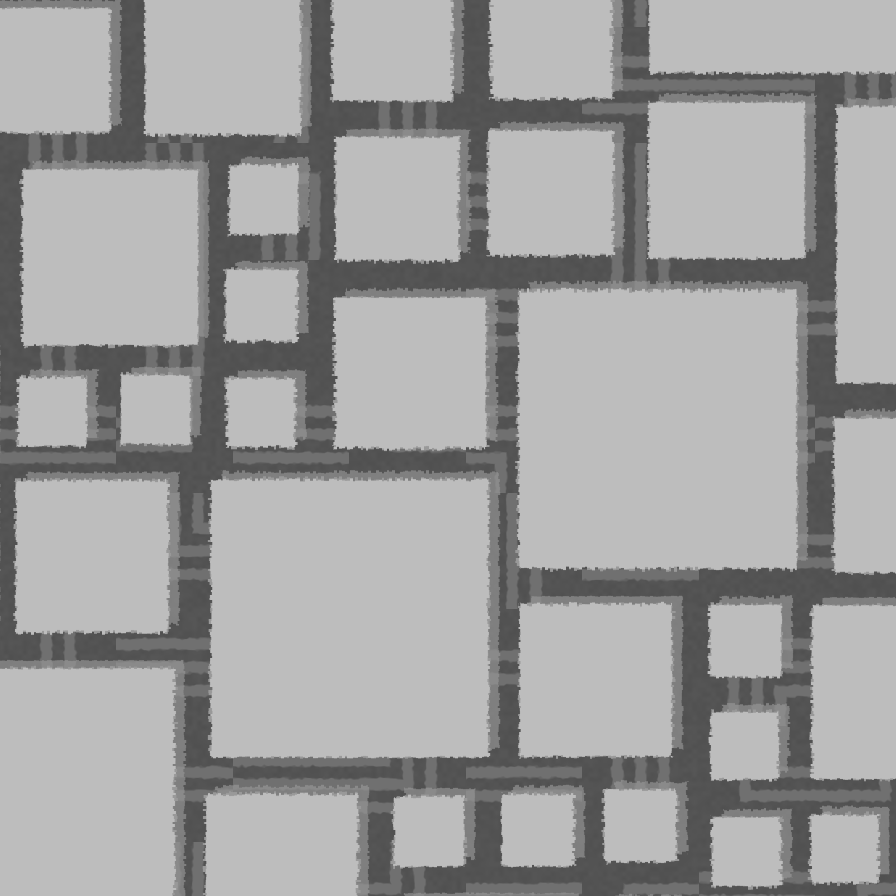
This pattern is drawn by a three.js fragment shader. Its source:

```glsl
// Pale ragged squares with offset shadows over a dark board of circuit traces.
// A two-size square tiling, with some tiles split further, places the squares;
// a grid of straight and elbow bundles draws the traces in the gaps.
varying vec2 vUv;

const vec3 GROUND = vec3(0.325);
const vec3 TRACE = vec3(0.44);
const vec3 VEIL = vec3(0.60);
const vec3 PALE = vec3(0.74);
const float BIG = 0.35;
const float SMALL = 0.21;

struct Tile { vec2 origin; float size; vec2 id; };

float hash(vec2 p) {
  return fract(sin(dot(p, vec2(127.1, 311.7))) * 43758.5);
}

float valueNoise(vec2 p) {
  vec2 i = floor(p), f = fract(p);
  f = f * f * (3.0 - 2.0 * f);
  float low = mix(hash(i), hash(i + vec2(1.0, 0.0)), f.x);
  float high = mix(hash(i + vec2(0.0, 1.0)), hash(i + 1.0), f.x);
  return mix(low, high, f.y);
}

bool inside(vec2 q, float size) {
  return min(q.x, q.y) >= 0.0 && max(q.x, q.y) < size;
}

// Splits a tile into four equal squares, or one of two thirds and five of one.
Tile splitTile(Tile tile, vec2 p) {
  float choice = hash(tile.id + 3.7);
  if (choice > 0.53) return tile;
  float parts = choice < 0.28 ? 2.0 : 3.0;
  float unit = tile.size / parts;
  vec2 flip = step(0.5, vec2(hash(tile.id + 8.1), hash(tile.id + 5.3)));
  vec2 q = (p - tile.origin) / unit;
  q = mix(q, parts - q, flip);
  bool wide = parts > 2.5 && max(q.x, q.y) < 2.0;
  float span = wide ? 2.0 : 1.0;
  vec2 corner = wide ? vec2(0.0) : floor(q);
  vec2 start = mix(corner, parts - corner - span, flip);
  return Tile(tile.origin + start * unit, span * unit, tile.id + 0.13 * (corner + span));
}

// Finds the square of the two-size tiling that holds p.
Tile findTile(vec2 p) {
  vec2 u = vec2(BIG, SMALL), v = vec2(-SMALL, BIG);
  vec2 base = floor(vec2(dot(p, u), dot(p, v)) / dot(u, u));
  Tile tile = Tile(p, SMALL, base);
  for (int j = -1; j <= 1; j++) {
    for (int i = -1; i <= 1; i++) {
      vec2 cell = base + vec2(float(i), float(j));
      vec2 corner = cell.x * u + cell.y * v;
      vec2 side = corner + vec2(BIG, 0.0);
      if (inside(p - corner, BIG)) tile = splitTile(Tile(corner, BIG, cell), p);
      else if (inside(p - side, SMALL)) tile = Tile(side, SMALL, cell + 0.57);
    }
  }
  return tile;
}

// Blocky edge displacement; each edge gets its own roughness.
float tooth(float along, float seed, float depth) {
  float rough = mix(0.25, 1.0, hash(vec2(seed, 2.3)));
  return (hash(vec2(floor(along * 340.0), seed)) - 0.5) * depth * rough;
}

float roughBox(vec2 p, vec2 low, vec2 high, float seed, float depth) {
  vec2 a = low + vec2(tooth(p.y, seed, depth), tooth(p.x, seed + 1.7, depth));
  vec2 b = high + vec2(tooth(p.y, seed + 3.1, depth), tooth(p.x, seed + 4.9, depth));
  vec2 d = min(p - a, b - p);
  return smoothstep(-0.0008, 0.0008, min(d.x, d.y));
}

// Bundles of two or three lines that run straight or turn a square corner.
float traces(vec2 p, float cellSize, float spacing, float width) {
  vec2 cell = floor(p / cellSize);
  vec2 q = fract(p / cellSize);
  float kind = hash(cell + 21.4);
  vec2 flip = step(0.5, vec2(hash(cell + 6.2), hash(cell + 9.8)));
  vec2 turned = mix(q, 1.0 - q, flip);
  float across = kind < 0.36 ? q.x : (kind < 0.60 ? q.y : max(turned.x, turned.y));
  float t = (across - 0.5) * cellSize;
  float lines = hash(cell + 14.6) < 0.5 ? 2.0 : 3.0;
  float shift = lines > 2.5 ? 0.0 : 0.5;
  float nearest = clamp(floor(t / spacing + shift + 0.5), -1.0 + 2.0 * shift - shift * 2.0 + shift * 2.0, 1.0);
  float d = abs(t - (nearest - shift) * spacing) - 0.5 * width;
  d += (valueNoise(p * 240.0) - 0.5) * 0.003;
  return (1.0 - smoothstep(-0.0015, 0.0015, d)) * step(kind, 0.92);
}

void main() {
  // Board with faint grain and traces
  vec2 p = vUv + vec2(0.13, 0.07);
  vec3 color = GROUND + (valueNoise(p * 190.0) - 0.5) * 0.025;
  color = mix(color, TRACE, traces(p, 0.13, 0.026, 0.0125));

  // Square placed loosely inside its tile; a few small ones are left out
  Tile tile = findTile(p);
  float seed = hash(tile.id) * 90.0;
  vec2 jitter = vec2(hash(tile.id + 1.9), hash(tile.id + 7.4));
  vec2 low = tile.origin + 0.008 + 0.008 * jitter;
  vec2 high = low + tile.size - 0.036 - 0.006 * hash(tile.id + 4.2);
  float shown = tile.size < 0.2 ? step(0.06, hash(tile.id + 11.3)) : 1.0;

  // Translucent shadow, frayed rim, then the flat face
  vec2 offset = vec2(0.0120, 0.0090);
  float shadow = roughBox(p, low + offset, high + offset, seed + 20.0, 0.005);
  float rim = roughBox(p, low - 0.0004, high + 0.0008, seed + 40.0, 0.008);
  float face = roughBox(p, low, high, seed, 0.006);
  color = mix(color, VEIL, 0.63 * shadow * shown);
  color = mix(color, VEIL, rim * shown);
  color = mix(color, PALE, face * shown);
  gl_FragColor = vec4(color, 1.0);
}
```
